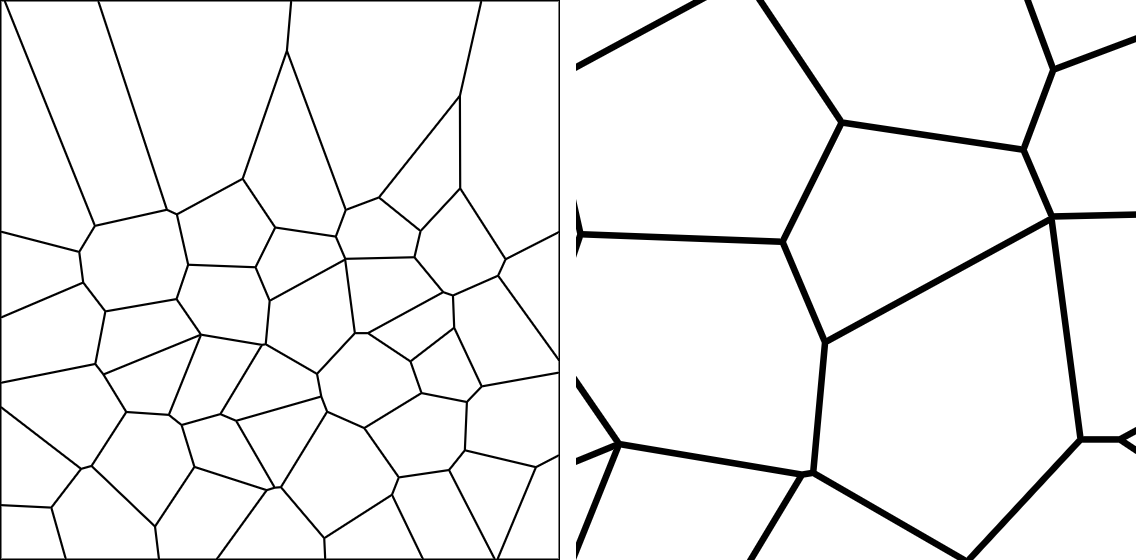
Left: the whole. Right: its middle third, enlarged.
Write a WebGL 1 fragment shader that draws this pattern.

```glsl
precision highp float;
// Thin black Voronoi outlines on white: compact cells below, long open cells fanning out on top.

uniform vec2 u_resolution;

const vec3 PAPER = vec3(1.0);
const vec3 INK = vec3(0.005);
const int COLUMNS = 7;             // seeds across
const int ROWS = 6;                // seeds upwards
const float JITTER = 0.92;         // seed scatter, in grid cells
const float SEED_TOP = 0.77;       // height of the seeded area
const float SAG = 0.2;             // drop of the seeds towards both sides
const float LINE_WIDTH = 0.0039;   // cell outlines
const float FRAME_WIDTH = 0.0027;  // border of the canvas

vec2 hash2(vec2 cell) {
    vec2 mixed = vec2(dot(cell, vec2(127.1, 311.7)), dot(cell, vec2(269.5, 183.3)));
    return fract(sin(mixed + 4.7) * 43758.5);
}

// Jittered grid point, squeezed under an arch so the top cells spread outwards.
vec2 seedPoint(int column, int row) {
    vec2 cell = vec2(float(column), float(row));
    vec2 jittered = cell + 0.5 + JITTER * (hash2(cell) - 0.5);
    vec2 seed = jittered / vec2(float(COLUMNS), float(ROWS));
    float side = 2.0 * seed.x - 1.0;
    seed.y *= SEED_TOP * (1.0 - SAG * side * side);
    return seed;
}

vec2 nearestSeed(vec2 p) {
    vec2 nearest = vec2(0.0);
    float best = 1e3;
    for (int row = 0; row < ROWS; row++) {
        for (int column = 0; column < COLUMNS; column++) {
            vec2 seed = seedPoint(column, row);
            vec2 offset = seed - p;
            float d = dot(offset, offset);
            if (d < best) {
                best = d;
                nearest = seed;
            }
        }
    }
    return nearest;
}

// Exact distance to the closest bisector between the own seed and any other.
float edgeDistance(vec2 p) {
    vec2 own = nearestSeed(p);
    float best = 1e3;
    for (int row = 0; row < ROWS; row++) {
        for (int column = 0; column < COLUMNS; column++) {
            vec2 seed = seedPoint(column, row);
            vec2 across = seed - own;
            float gap = length(across);
            if (gap > 1e-4) {
                best = min(best, dot(0.5 * (own + seed) - p, across / gap));
            }
        }
    }
    return best;
}

// Antialiased coverage of a stroke reaching out to the given distance.
float stroke(float d, float reach, float pixel) {
    return clamp((reach - d) / pixel + 0.5, 0.0, 1.0);
}

void main() {
    float pixel = 1.0 / min(u_resolution.x, u_resolution.y);
    vec2 p = gl_FragCoord.xy / u_resolution;

    float outline = stroke(edgeDistance(p), 0.5 * LINE_WIDTH, pixel);

    vec2 toBorder = min(p, 1.0 - p);
    float frame = stroke(min(toBorder.x, toBorder.y), FRAME_WIDTH, pixel);

    gl_FragColor = vec4(mix(PAPER, INK, max(outline, frame)), 1.0);
}
```
